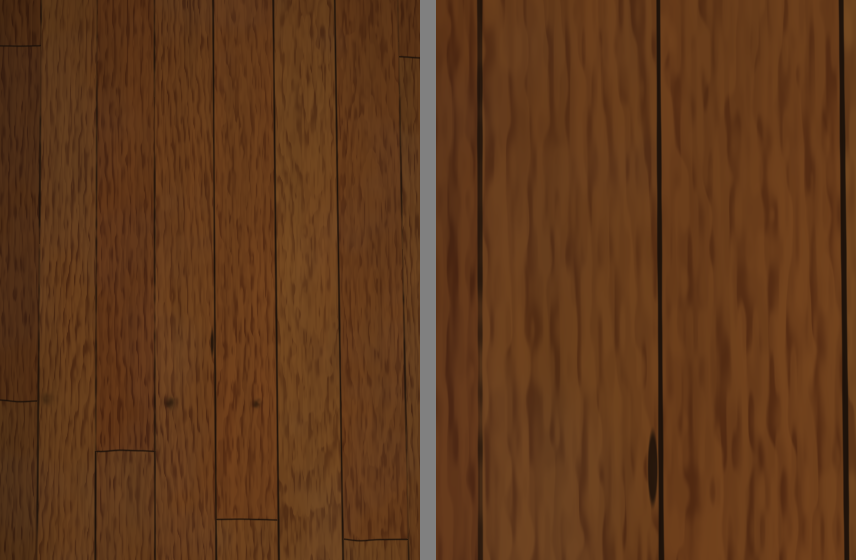
Left: the whole. Right: its middle third, enlarged.
Write a WebGL 2 fragment shader that draws this texture.

```glsl
#version 300 es
precision highp float;
// Dim, worn oak strip floor: vertical boards with ring grain, pores, dark gaps and small knots.
uniform vec2 u_resolution;
out vec4 fragColor;

const vec3 HONEY = vec3(0.405, 0.258, 0.117);
const vec3 RUSSET = vec3(0.383, 0.212, 0.090);
const vec3 GAP = vec3(0.085, 0.052, 0.030);

// One entry per board, left to right.
const float JOINT_Y[8] = float[](0.284, -0.05, 0.195, -0.05, 0.072, -0.05, 0.036, 0.898);
const float REDNESS[8] = float[](0.85, 0.35, 0.95, 0.60, 0.75, 0.25, 0.70, 0.80);
const float TONE[8] = float[](0.84, 0.98, 0.96, 0.99, 1.02, 1.03, 1.00, 0.98);
const float LEAN[8] = float[](0.01, -0.06, 0.01, 0.06, 0.03, 0.04, 0.02, 0.02);

float hash(vec2 p) {
    vec3 q = fract(vec3(p.xyx) * 0.1031);
    q += dot(q, q.yzx + 33.33);
    return fract((q.x + q.y) * q.z);
}

float noise(vec2 p) {
    vec2 cell = floor(p), f = fract(p);
    f = f * f * (3.0 - 2.0 * f);
    float low = mix(hash(cell), hash(cell + vec2(1, 0)), f.x);
    float high = mix(hash(cell + vec2(0, 1)), hash(cell + vec2(1, 1)), f.x);
    return mix(low, high, f.y);
}

float fbm(vec2 p) {
    return 0.57 * noise(p) + 0.28 * noise(p * 2.1 + 7.0) + 0.15 * noise(p * 4.3 + 19.0);
}

// Board coordinate: whole part is the board number, boards widen to the right.
float boardCoord(vec2 p) {
    float x = 0.25 + (p.x - 0.25) * (1.0 + 0.042 * (p.y - 0.5)) - 0.070;
    return (sqrt(0.0101 + 0.0052 * x) - 0.1005) / 0.0026;
}

// Nearly parallel growth rings.
float straightRings(vec2 q, float lean, float seed) {
    float bend = 0.035 * fbm(vec2(q.x * 9.0, q.y * 2.6) + seed);
    return 84.0 * (q.x + lean * q.y + bend);
}

// Long nested arches around a centre.
float archRings(vec2 q, vec2 centre, float squash, float seed) {
    float bend = 0.040 * (fbm(vec2(q.x * 15.0, q.y * 5.0) + seed) - 0.5);
    return 64.0 * (length((q - centre) * vec2(1.0, squash)) + bend);
}

// Darkness of ring bands broken up by pores, 0 to 1.
float grain(vec2 q, float rings, float seed, float strength) {
    float ragged = noise(vec2(q.x * 210.0, q.y * 48.0) + seed) - 0.5;
    float phase = fract(rings + 0.55 * ragged);
    float band = smoothstep(0.0, 0.18, phase) * (1.0 - smoothstep(0.22, 0.80, phase));
    float pores = smoothstep(0.35, 0.80, noise(vec2(q.x * 310.0, q.y * 42.0) + seed * 3.0));
    float patches = 0.55 + 0.75 * fbm(vec2(q.x * 14.0, q.y * 5.0) + seed * 2.0);
    return strength * patches * band * (0.45 + 0.65 * pores) + 0.20 * pores;
}

float line(float dist, float halfWidth, float pixel) {
    return 1.0 - smoothstep(halfWidth - pixel, halfWidth + pixel, dist);
}

float knot(vec2 p, vec2 centre, float radius) {
    vec2 d = (p - centre) / radius;
    d += 0.5 * (noise(p * 160.0) - 0.5);
    return exp(-dot(d, d));
}

void main() {
    vec2 p = gl_FragCoord.xy / u_resolution.y;
    float pixel = 1.0 / u_resolution.y;

    // Board and the piece within it
    float k = boardCoord(p);
    float board = floor(k);
    int i = clamp(int(board) + 1, 0, 7);
    float width = 0.1005 + 0.0026 * k;
    float pieceLength = i == 0 ? 0.634 : 1.2;
    float along = (p.y + 0.004 * (noise(p * 28.0) - 0.5) - JOINT_Y[i]) / pieceLength;
    float piece = floor(along);
    float seed = 13.7 * board + 5.3 * piece + 40.0;
    bool below = piece < 0.0;

    // Growth rings
    vec2 q = vec2((k - board - 0.5) * width, p.y);
    float rings = straightRings(q, LEAN[i], seed);
    float strength = 0.85;
    if (!below && i >= 4 && i <= 6) {
        vec2 centre = i == 4 ? vec2(-0.055, 0.42) : i == 5 ? vec2(0.005, 0.86) : vec2(0.004, 0.47);
        rings = archRings(q, centre, i == 5 ? 0.12 : 0.10, seed);
        strength = 0.75;
    }
    float dark = grain(q, rings, seed, strength);

    // Wood colour, mottling and light
    float red = REDNESS[i] - (below ? 0.45 : 0.0) + 0.5 * (fbm(p * vec2(16.0, 4.0) + seed) - 0.5);
    vec3 color = mix(HONEY, RUSSET, clamp(red, 0.0, 1.0)) * TONE[i];
    color *= 0.94 + 0.12 * fbm(vec2(q.x * 45.0, q.y * 6.0) + seed);
    color *= 1.0 - dark * vec3(0.24, 0.32, 0.34);
    color += vec3(0.0, 0.006, 0.014) * smoothstep(0.45, 0.7, fbm(p * 7.0 + 3.0));
    vec2 offset = (p - vec2(0.44, 0.36)) * vec2(1.0, 0.75);
    color *= 1.10 - 0.62 * dot(offset, offset);

    // Knots
    float knots = knot(p, vec2(0.304, 0.280), 0.009) + knot(p, vec2(0.458, 0.279), 0.007);
    color *= 1.0 - 0.5 * min(knots + 0.6 * knot(p, vec2(0.082, 0.287), 0.010), 1.0);

    // Gaps between boards, uneven in width and depth, then end joints
    float seam = round(k);
    float wear = noise(vec2(seam * 7.3, p.y * 9.0)) + 0.4 * noise(vec2(seam * 3.1, p.y * 60.0));
    float depth = seam > 2.5 && seam < 5.5 ? 0.9 : mix(0.3, 0.8, smoothstep(0.4, 1.0, wear));
    depth = (seam == 1.0 || seam == 2.0) && p.y < JOINT_Y[2] ? 0.9 : depth;
    float gap = depth * line(abs(k - seam) * width, 0.0009 + 0.0007 * wear, pixel);
    float notch = line(length((p - vec2(0.379, 0.388)) * vec2(1.0, 0.13)), 0.0028, pixel);
    float joint = 0.85 * line(abs(along - round(along)) * pieceLength, 0.0012, pixel);
    color = mix(color, GAP, max(max(gap, joint), 0.8 * notch));
    fragColor = vec4(color, 1.0);
}
```
